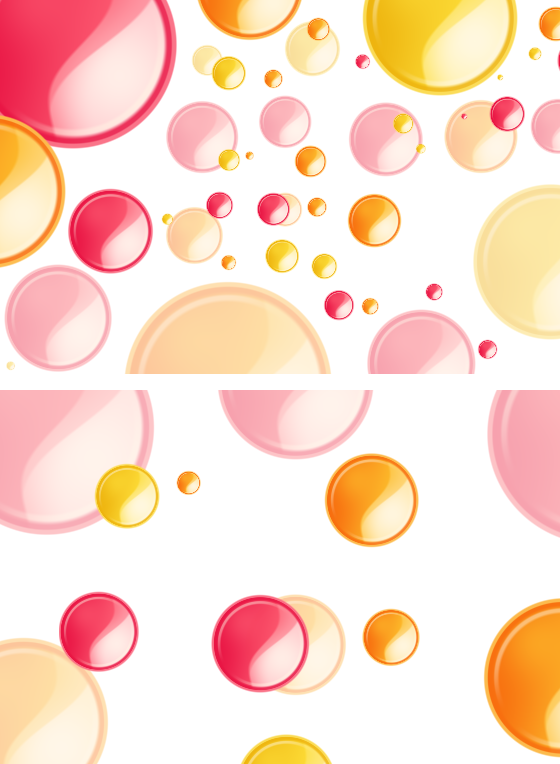
Top, the full canvas; bottom, a detail of the centre.
A Shadertoy shader for this background:

```glsl
// Glossy red, orange and yellow bubbles floating on white.
// A ring of large bubbles frames the canvas; nested jittered grids scatter
// smaller ones, shrunk to keep clear of it. Each is shaded by a folded sheet.

struct Bubble { vec2 center; float radius; float hue; float pale; };

float hash(vec2 v) {
    return fract(sin(dot(v, vec2(127.1, 311.7))) * 43758.5);
}

// Sideways offset of each row, so the grid does not show
float rowShift(float y) {
    return 0.25 * hash(vec2(floor(y / 0.25), 3.7));
}

// Large bubbles along an ellipse, vivid toward the upper left
Bubble frameBubble(int i) {
    float k = float(i), angle = 2.36 - 0.685 * k;
    vec2 center = vec2(0.75, 0.5) + vec2(0.78, 0.54) * vec2(cos(angle), sin(angle));
    float radius = 0.175 + 0.055 * cos(3.1416 * k) + 0.047 * cos(1.05 * k);
    float pale = 1.0 - step(0.3, center.y - 0.3 * center.x);
    return Bubble(center, radius, mod(floor(1.3 * k), 3.0), pale);
}

float frameGap(vec2 p) {
    float gap = 1.0;
    for (int i = 0; i < 9; i++) {
        Bubble b = frameBubble(i);
        gap = min(gap, length(p - b.center) - b.radius);
    }
    return gap;
}

// One bubble inside the grid cell that holds q
Bubble cellBubble(vec2 q, float size, vec2 range, float paleShare) {
    vec2 cell = floor(q / size), key = cell + 61.0 * size;
    float radius = size * mix(range.x, range.y, hash(key));
    vec2 jitter = 2.0 * vec2(hash(key + 17.3), hash(key + 41.9)) - 1.0;
    vec2 center = size * (cell + 0.5) + (0.5 * size - radius) * jitter;
    center.x -= rowShift(center.y);
    radius = min(radius, frameGap(center) - 0.012);
    radius *= step(0.5 * range.x * size, radius);
    float hue = floor(3.0 * hash(key + 73.1));
    return Bubble(center, radius, hue, step(hash(key + 29.5), paleShare));
}

vec3 pick(float hue, vec3 red, vec3 orange, vec3 yellow) {
    return hue < 0.5 ? red : hue < 1.5 ? orange : yellow;
}

void paint(inout vec3 color, vec2 p, Bubble b) {
    if (b.radius < 0.004) return;
    vec2 u = (p - b.center) / b.radius;
    float d = length(u), blur = 1.0 / (iResolution.y * b.radius);
    if (d > 1.0 + blur) return;

    vec3 deep = pick(b.hue, vec3(0.91, 0.06, 0.25), vec3(0.97, 0.42, 0.04), vec3(0.93, 0.70, 0.04));
    vec3 mid = pick(b.hue, vec3(0.99, 0.34, 0.43), vec3(0.99, 0.73, 0.15), vec3(0.99, 0.86, 0.20));
    vec3 light = pick(b.hue, vec3(1.0, 0.77, 0.79), vec3(1.0, 0.90, 0.64), vec3(1.0, 0.94, 0.66));

    // Coloured sheet on the left, bounded by an S-shaped fold
    float fold = u.x - 0.08 - 0.35 * u.y - 0.15 * sin(4.0 * u.y);
    float soft = 0.015 + blur;
    vec3 sheet = mix(deep, mid, smoothstep(-0.9, 0.5, u.x - 0.25 * u.y));
    sheet = mix(sheet, mid, 0.6 * exp(-5.0 * dot(u - vec2(-0.35, 0.45), u - vec2(-0.35, 0.45))));

    // Clear side, with a fainter second sheet and a pale glow
    vec3 glass = mix(mid, light, smoothstep(-0.3, 0.45, fold));
    vec2 glow = u - vec2(0.45, -0.3);
    glass = mix(glass, vec3(1.0, 0.98, 0.94), 0.75 * exp(-3.0 * dot(glow, glow)));
    float second = fold - 0.22 - 0.35 * u.y;
    glass = mix(glass, mid, 0.45 * (1.0 - smoothstep(-soft, soft, second)));
    vec3 tone = mix(sheet, glass, smoothstep(-soft, soft, fold));

    // Inner reflection, dark rim line and lighter outer band
    float side = dot(u, vec2(-0.6, 0.8));
    float shine = smoothstep(0.80, 0.84, d) * (1.0 - smoothstep(0.86, 0.89, d));
    tone = mix(tone, vec3(1.0, 0.97, 0.9), 0.45 * shine * smoothstep(0.1, 0.8, abs(side)));
    tone = mix(tone, deep, 0.85 * smoothstep(0.87, 0.92, d));
    tone = mix(tone, mix(mid, light, 0.4), 0.8 * smoothstep(0.945, 0.965, d));

    tone = mix(tone, vec3(1.0, 0.96, 0.92), 0.58 * b.pale);
    float cover = 1.0 - smoothstep(-blur, blur, d - 1.0);
    color = mix(color, tone, cover * mix(0.98, 0.88, b.pale));
}

void mainImage(out vec4 fragColor, in vec2 fragCoord) {
    vec2 p = fragCoord / iResolution.y;
    p.x += 0.75 - 0.5 * iResolution.x / iResolution.y;
    vec2 q = p + vec2(rowShift(p.y), 0.0);
    vec3 color = vec3(1.0);

    // Frame
    for (int i = 0; i < 9; i++) paint(color, p, frameBubble(i));

    // Medium bubbles
    Bubble medium = cellBubble(q, 0.25, vec2(0.16, 0.48), 0.4);
    paint(color, p, medium);

    // Small bubbles, which may overlap only pale medium ones
    Bubble small = cellBubble(q, 0.125, vec2(0.06, 0.40), 0.1);
    float room = length(small.center - medium.center) - medium.radius - 0.006;
    if (medium.pale < 0.5) small.radius = min(small.radius, room);
    small.radius *= step(hash(floor(q / 0.125) + 5.3), 0.5);
    paint(color, p, small);

    fragColor = vec4(color, 1.0);
}
```
